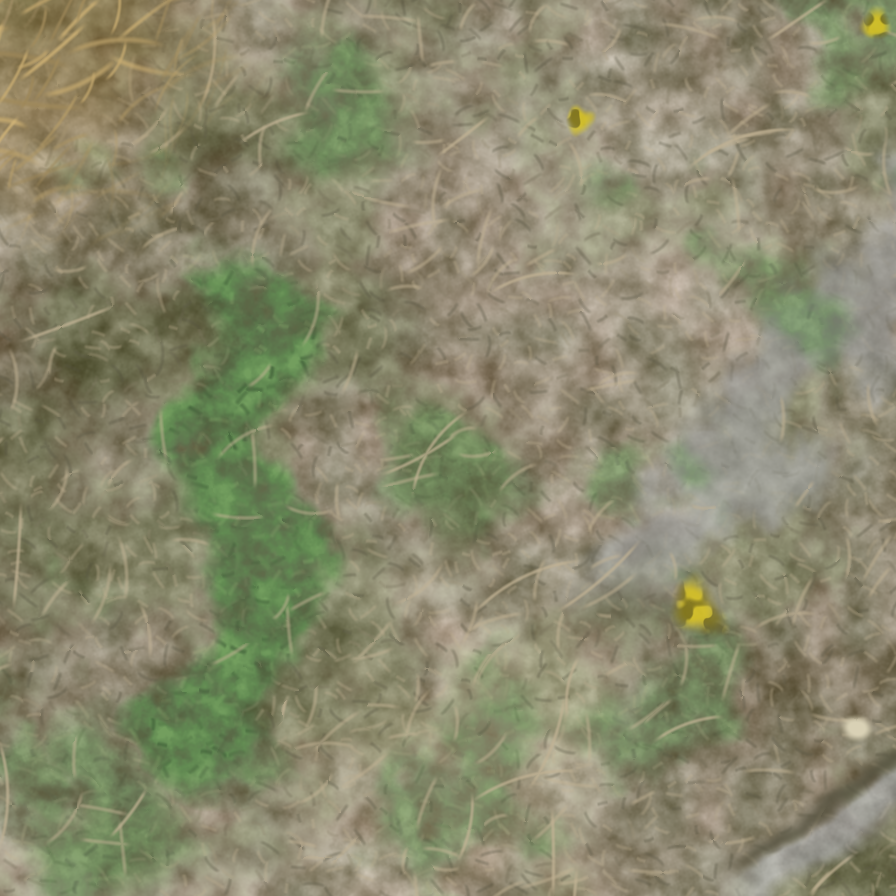
Give the GLSL for this texture, as a Shadertoy shader.

```glsl
const vec3 SOIL = vec3(0.575, 0.54, 0.46);
const vec3 MOSS = vec3(0.47, 0.485, 0.355);
const vec3 LEAF_DARK = vec3(0.27, 0.41, 0.24);
const vec3 LEAF_LIGHT = vec3(0.45, 0.62, 0.37);
const vec3 STRAW = vec3(0.76, 0.70, 0.58);
const vec3 HAY = vec3(0.71, 0.61, 0.40);
const vec3 SLATE = vec3(0.62, 0.62, 0.61);
const vec3 SHADOW = vec3(0.33, 0.32, 0.25);
const vec3 PETAL = vec3(0.84, 0.76, 0.14);

float hash(vec2 p) {
    vec3 q = fract(p.xyx * 0.1031);
    q += dot(q, q.yzx + 33.33);
    return fract((q.x + q.y) * q.z);
}

float noise(vec2 p) {
    vec2 i = floor(p), f = fract(p);
    f = f * f * (3.0 - 2.0 * f);
    return mix(mix(hash(i), hash(i + vec2(1, 0)), f.x),
               mix(hash(i + vec2(0, 1)), hash(i + vec2(1, 1)), f.x), f.y);
}

float fbm(vec2 p) {
    float sum = 0.0, amp = 0.53;
    for (int i = 0; i < 4; i++) {
        sum += amp * noise(p);
        p = mat2(1.6, 1.2, -1.2, 1.6) * p + 17.3;
        amp *= 0.5;
    }
    return sum;
}

// Scattered bent fibres, one per cell: x = coverage, y = random tint
vec2 fibres(vec2 p, float cells, float halfLen, float width, float angle, float spread, float seed) {
    vec2 g = p * cells, base = floor(g), best = vec2(0.0);
    for (int y = -1; y <= 1; y++)
    for (int x = -1; x <= 1; x++) {
        vec2 id = base + vec2(x, y);
        vec2 key = id + seed * 37.0 + 50.0;
        vec2 d = g - id - vec2(hash(key), hash(key + 11.7));
        float a = angle + spread * (hash(key + 23.1) - 0.5);
        float c = cos(a), s = sin(a);
        vec2 q = vec2(c * d.x + s * d.y, c * d.y - s * d.x);
        float len = halfLen * mix(0.4, 1.0, hash(key + 41.9));
        q.y += (hash(key + 67.3) - 0.5) * 0.5 * q.x * q.x / len;
        float cover = smoothstep(width, 0.0, abs(q.y)) * smoothstep(len, len * 0.6, abs(q.x));
        if (cover > best.x) best = vec2(cover, hash(key + 83.5));
    }
    return best;
}

float blob(vec2 p, vec2 centre, float radius) {
    return smoothstep(radius, radius * 0.35, length(p - centre));
}

// Signed distance to an infinite line through a point
float lineSide(vec2 p, vec2 origin, vec2 dir) {
    vec2 d = p - origin;
    return (d.y * dir.x - d.x * dir.y) / length(dir);
}

// Leafy cover: a winding central trail plus loose tufts
float leafCover(vec2 p, vec2 warp) {
    vec2 q = p + warp * 0.13;
    float trail = abs(q.x - 0.275 - 0.045 * sin((q.y - 0.57) * 22.0));
    float trailMask = smoothstep(0.085, 0.045, trail)
                    * smoothstep(0.11, 0.17, q.y) * smoothstep(0.74, 0.69, q.y);
    float tufts = smoothstep(0.59, 0.74, fbm(p * 7.0 + 4.6)) * 0.6;
    float corner = blob(q, vec2(0.13, 0.08), 0.13) * 0.65;
    float upper = blob(q, vec2(0.37, 0.88), 0.09) * 0.7;
    return max(max(trailMask, tufts), max(corner, upper));
}

void mainImage(out vec4 fragColor, in vec2 fragCoord) {
    vec2 p = fragCoord / iResolution.xy;
    vec2 warp = vec2(fbm(p * 11.0), fbm(p * 11.0 + 31.0)) - 0.5;
    float broad = fbm(p * 5.0 + 8.0) - 0.5;
    float grain = fbm(p * 44.0) - 0.5;
    float tone = broad * 0.26 + grain * 0.46;

    // Mottled soil and moss
    vec3 col = SOIL + tone * vec3(0.95, 0.95, 1.05);
    col += (noise(p * 24.0 + 70.0) - 0.5) * vec3(0.035, -0.01, 0.0);
    float moss = smoothstep(0.44, 0.66, fbm(p * 8.0 + 20.0) + grain * 0.25);
    col = mix(col, MOSS + tone * 0.8, moss * 0.7);

    // Bare slate-coloured path and pale dry clearing
    float path = abs(lineSide(p + warp * 0.2, vec2(0.82, 0.46), vec2(0.3, 0.42)));
    float pathMask = smoothstep(0.075, 0.02, path) * smoothstep(0.28, 0.4, p.y);
    col = mix(col, SLATE + tone * 0.35, pathMask * 0.75);
    float clearing = blob(p + warp * 0.25, vec2(0.53, 0.14), 0.22);
    col += clearing * vec3(0.085, 0.075, 0.07);

    // Fine litter, dark gaps and pale chips
    vec2 litter = fibres(p, 48.0, 0.75, 0.17, 0.9, 4.0, 1.0);
    vec3 litterTint = mix(SHADOW, STRAW, smoothstep(0.25, 0.6, litter.y));
    col = mix(col, litterTint, litter.x * 0.32 * (1.0 - 0.7 * pathMask));

    // Leaves
    float cover = leafCover(p, warp);
    vec3 leaf = mix(LEAF_DARK, LEAF_LIGHT, clamp(0.42 + grain * 2.0, 0.0, 1.0));
    vec2 blades = fibres(p, 55.0, 0.75, 0.24, 1.2, 4.5, 2.0);
    leaf = mix(leaf, mix(LEAF_DARK * 0.85, LEAF_LIGHT, blades.y), blades.x * 0.65);
    col = mix(col, leaf, cover * clamp(0.85 + grain * 1.5, 0.0, 1.0));

    // Long straw stems, denser in the clearing
    vec2 stems = fibres(p, 10.0, 0.8, 0.035, 0.85, 1.5, 3.0);
    float stemShow = step(0.8 - 0.5 * clearing, stems.y);
    col = mix(col, STRAW, stems.x * stemShow * 0.7);
    vec2 twigs = fibres(p, 22.0, 0.9, 0.085, 0.8, 2.2, 4.0);
    col = mix(col, STRAW, twigs.x * step(0.72 - 0.4 * clearing, twigs.y) * 0.5);

    // Hay in the upper left corner
    float hay = blob(p + warp * 0.15, vec2(0.0, 1.0), 0.33);
    col = mix(col, HAY * 0.84 + tone * 0.6, hay * 0.65);
    for (int i = 0; i < 3; i++) {
        float k = float(i);
        vec2 stalk = fibres(p, 13.0 + 4.0 * k, 0.95, 0.07, 0.2 + 0.5 * k, 0.9, 5.0 + k);
        col = mix(col, HAY * mix(0.85, 1.18, stalk.y), stalk.x * hay * 0.75);
    }

    // Cracked stone edge in the lower right corner
    float edge = lineSide(p + warp * 0.06, vec2(0.9, 0.085), vec2(0.8, 0.5));
    float corner = smoothstep(0.78, 0.86, p.x);
    col = mix(col, SLATE + 0.05 + tone * 0.6, corner * smoothstep(0.0, -0.02, edge) * smoothstep(-0.08, -0.045, edge) * 0.8);
    col = mix(col, SHADOW, corner * smoothstep(0.018, 0.0, abs(edge)) * 0.75);
    col = mix(col, vec3(0.85, 0.82, 0.71), blob(p + warp * 0.02, vec2(0.957, 0.185), 0.018));

    // Yellow blossoms: position and radius
    vec3 blossoms[3] = vec3[3](vec3(0.777, 0.315, 0.034), vec3(0.647, 0.857, 0.016), vec3(0.98, 0.985, 0.024));
    for (int i = 0; i < 3; i++) {
        float bloom = blob(p + warp * 0.06, blossoms[i].xy, blossoms[i].z);
        vec3 petal = mix(PETAL * 0.6, PETAL, smoothstep(0.35, 0.55, noise(p * 95.0)));
        col = mix(col, petal, bloom * 0.9);
    }

    fragColor = vec4(clamp(col, 0.0, 1.0), 1.0);
}
```
